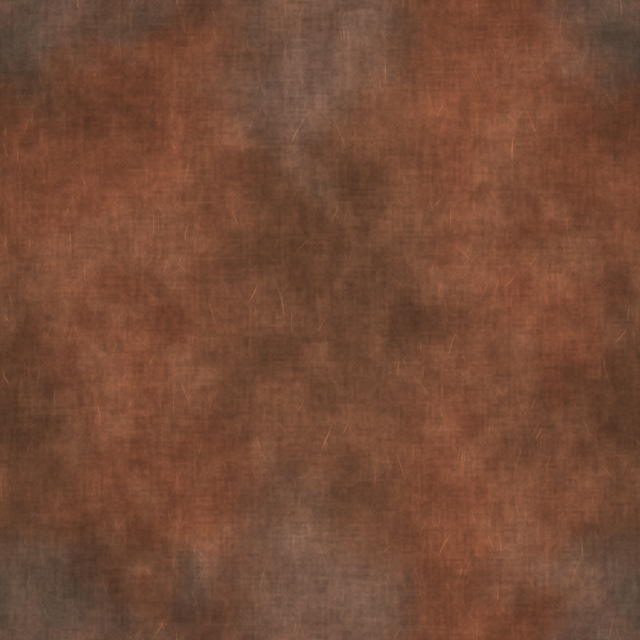
Give the GLSL for this texture, as a Shadertoy shader.

```glsl
// Worn rust-brown leather: soft blotches, greyed ends, fine weave and thin scratches.

const float TAU = 6.2831853;
const vec3 BROWN = vec3(0.415, 0.268, 0.192);
const vec3 RUST  = vec3(0.478, 0.281, 0.196);
const vec3 TAN   = vec3(0.500, 0.335, 0.245);
const vec3 MAUVE = vec3(0.440, 0.328, 0.275);
const vec3 SLATE = vec3(0.365, 0.298, 0.250);
const vec3 SCRATCH_TINT = vec3(0.120, 0.078, 0.045);
const float BLOTCH_CONTRAST = 0.50;
const float MOTTLE_CONTRAST = 0.28;
const float WEAVE_CONTRAST = 0.085;
const float GRAIN_CONTRAST = 0.11;
const float SCRATCH_WIDTH = 0.0016;

float hash(vec2 cell, float seed) {
    uvec3 v = uvec3(cell, seed) * 1664525u + 1013904223u;
    v.x += v.y * v.z; v.y += v.z * v.x; v.z += v.x * v.y;
    v ^= v >> 16u;
    v.x += v.y * v.z; v.y += v.z * v.x; v.z += v.x * v.y;
    return float(v.z >> 8u) / 16777216.0;
}

// Value noise around zero that wraps after "cells" repeats
float noise(vec2 uv, vec2 cells, float seed) {
    vec2 p = uv * cells, i = floor(p), f = p - i;
    f = f * f * f * (f * (f * 6.0 - 15.0) + 10.0);
    vec2 a = mod(i, cells), b = mod(i + 1.0, cells);
    float low  = mix(hash(a, seed), hash(vec2(b.x, a.y), seed), f.x);
    float high = mix(hash(vec2(a.x, b.y), seed), hash(b, seed), f.x);
    return mix(low, high, f.y) - 0.5;
}

float fbm(vec2 uv, vec2 cells, float seed) {
    float sum = 0.0, weight = 0.48;
    for (int k = 0; k < 5; k++) {
        sum += weight * noise(uv, cells, seed + float(k));
        cells *= 2.0;
        weight *= 0.56;
    }
    return sum;
}

// Short, slightly bent, mostly upright hairlines, one per cell
float scratches(vec2 uv, float cells, float seed) {
    vec2 p = uv * cells, home = floor(p);
    float width = max(SCRATCH_WIDTH, 1.2 / iResolution.y) * cells;
    float sum = 0.0;
    for (int j = -1; j <= 1; j++)
    for (int i = -1; i <= 1; i++) {
        vec2 cell = home + vec2(i, j);
        vec2 id = mod(cell, cells);
        vec2 q = p - cell - vec2(hash(id, seed), hash(id, seed + 1.0));
        float angle = (hash(id, seed + 2.0) + hash(id, seed + 3.0) - 1.0) * 0.9;
        float c = cos(angle), s = sin(angle);
        q = vec2(c * q.x + s * q.y, c * q.y - s * q.x);
        q.x += (hash(id, seed + 4.0) - 0.5) * 0.6 * q.y * q.y;
        float halfLength = mix(0.2, 0.85, hash(id, seed + 5.0));
        float strength = hash(id, seed + 6.0);
        sum += strength * strength * (1.0 - smoothstep(0.0, width, abs(q.x)))
             * (1.0 - smoothstep(0.0, halfLength, abs(q.y)));
    }
    return sum;
}

void mainImage(out vec4 fragColor, in vec2 fragCoord) {
    vec2 uv = fragCoord / iResolution.xy;

    // Warped coordinates for cloudy outlines
    vec2 cloud = uv + 0.06 * vec2(fbm(uv, vec2(5.0), 10.0), fbm(uv, vec2(5.0), 20.0));
    float warmth = fbm(cloud, vec2(5.0, 4.0), 30.0);
    float fading = fbm(cloud, vec2(5.0), 40.0);
    float blotch = fbm(cloud, vec2(6.0), 50.0);
    float mottle = fbm(uv, vec2(22.0, 18.0), 60.0);

    // Two upright rust bands; grey towards the lower and upper edges
    float band = 0.35 * cos(TAU * uv.x) - 0.5 * cos(2.0 * TAU * uv.x);
    float edge = 0.5 + 0.5 * cos(TAU * uv.y);
    float grey = smoothstep(0.6, 1.25, edge - 0.4 * band + 1.1 * fading);

    vec3 color = mix(BROWN, RUST, smoothstep(-0.65, 0.6, band + 1.8 * warmth));
    color = mix(color, TAN, 0.5 * smoothstep(-0.02, 0.25, fading + 0.4 * mottle));
    vec3 faded = mix(SLATE, MAUVE, smoothstep(-0.2, 0.12, warmth + 0.5 * blotch));
    color = mix(color, faded, 0.9 * grey);
    color *= 1.0 + BLOTCH_CONTRAST * blotch + MOTTLE_CONTRAST * mottle;

    // Crossed threads and fine grain
    float weave = noise(uv, vec2(28.0, 240.0), 70.0) + noise(uv, vec2(220.0, 26.0), 71.0);
    float grain = noise(uv, vec2(256.0), 72.0) + 0.6 * noise(uv, vec2(110.0, 90.0), 73.0);
    color *= 1.0 + WEAVE_CONTRAST * weave + GRAIN_CONTRAST * grain;

    // Light hairline scratches, broken up by the mottling
    float hairs = scratches(uv, 15.0, 80.0) + scratches(uv, 24.0, 90.0)
                + 0.7 * scratches(uv, 37.0, 100.0);
    color += SCRATCH_TINT * hairs * clamp(0.7 + 2.5 * mottle, 0.2, 1.2);

    fragColor = vec4(clamp(color, 0.0, 1.0), 1.0);
}
```
